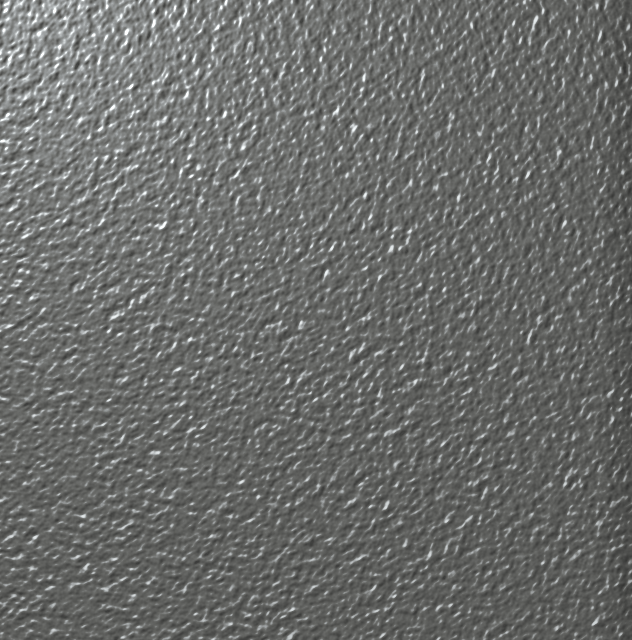
Write a WebGL 2 fragment shader that draws this texture.

```glsl
#version 300 es
precision highp float;
// Pebbled grey metallic sheet, lit at a grazing angle from the upper left.

uniform vec2 u_resolution;
out vec4 fragColor;

const float TAU = 6.2831853;
const vec2 LIGHT_POSITION = vec2(-0.35, 1.25);
const vec2 GLOW_CENTER = vec2(0.05, 1.03);

float hash(vec2 cell) {
    vec3 q = fract(vec3(cell.xyx) * vec3(0.1031, 0.1030, 0.0973));
    q += dot(q, q.yzx + 33.33);
    return fract((q.x + q.y) * q.z);
}

// Projection of a corner offset onto the random gradient of that corner
float cornerSlope(vec2 cell, vec2 offset) {
    float angle = TAU * hash(cell);
    return dot(vec2(cos(angle), sin(angle)), offset);
}

float gradientNoise(vec2 p) {
    vec2 cell = floor(p);
    vec2 f = p - cell;
    vec2 w = f * f * f * (f * (f * 6.0 - 15.0) + 10.0);
    vec2 e = vec2(1.0, 0.0);
    float low = mix(cornerSlope(cell, f), cornerSlope(cell + e, f - e), w.x);
    float high = mix(cornerSlope(cell + e.yx, f - e.yx),
                     cornerSlope(cell + e.xx, f - e.xx), w.x);
    return mix(low, high, w.y);
}

vec2 rotate(vec2 p, float angle) {
    float c = cos(angle), s = sin(angle);
    return vec2(c * p.x - s * p.y, s * p.x + c * p.y);
}

// Embossed relief: broad swells, main pebbles, wrinkles and fine grit
float reliefHeight(vec2 p) {
    float swells = gradientNoise(rotate(p, 0.4) * 44.0 + 91.0);
    float pebbles = gradientNoise(rotate(p, 1.0) * 88.0 + 137.0);
    float wrinkles = gradientNoise(rotate(p, 1.9) * 165.0 + 311.0);
    float grit = gradientNoise(rotate(p, 2.6) * 270.0 + 423.0);
    return 0.6 * swells + pebbles + 0.5 * wrinkles + 0.2 * grit;
}

// Slope towards the light, averaged along the ridge to stretch the glints
float reliefSlope(vec2 p, vec2 toLight) {
    const float STEP = 0.0021;
    const float RIDGE = 0.0023;
    vec2 along = vec2(-toLight.y, toLight.x);
    float sum = 0.0;
    for (int i = -1; i <= 1; i++) {
        vec2 q = p + along * RIDGE * float(i);
        sum += reliefHeight(q - toLight * STEP) - reliefHeight(q + toLight * STEP);
    }
    return 3.2 * sum / 3.0;
}

// Slightly warm green in the shade, cool in the light
vec3 metalTint(float luminance) {
    vec3 shade = vec3(0.995, 1.005, 0.98);
    vec3 shine = vec3(0.98, 1.003, 1.008);
    return mix(shade, shine, smoothstep(0.35, 0.65, luminance));
}

void main() {
    vec2 p = gl_FragCoord.xy / u_resolution.y;
    float rightEdge = u_resolution.x / u_resolution.y;

    // Broad illumination
    float glow = exp(-2.2 * distance(p, GLOW_CENTER));
    float base = 0.343 + 0.28 * glow;
    base *= 1.0 - 0.14 * smoothstep(rightEdge - 0.06, rightEdge, p.x);

    // Relief shading and sharp glints
    float slope = reliefSlope(p, normalize(LIGHT_POSITION - p));
    float patches = 1.0 + 0.3 * gradientNoise(p * 14.0 + 53.0);
    float contrast = 0.14 + 0.14 * glow;
    float glint = smoothstep(0.5, 2.5, slope * patches);
    float luminance = base * (1.0 + contrast * max(slope, -2.2));
    luminance += glint * (0.33 + 0.12 * glow);

    // Faint surface grain
    luminance += 0.03 * gradientNoise(p * 240.0 + 17.0);

    fragColor = vec4(clamp(luminance * metalTint(luminance), 0.0, 1.0), 1.0);
}
```
